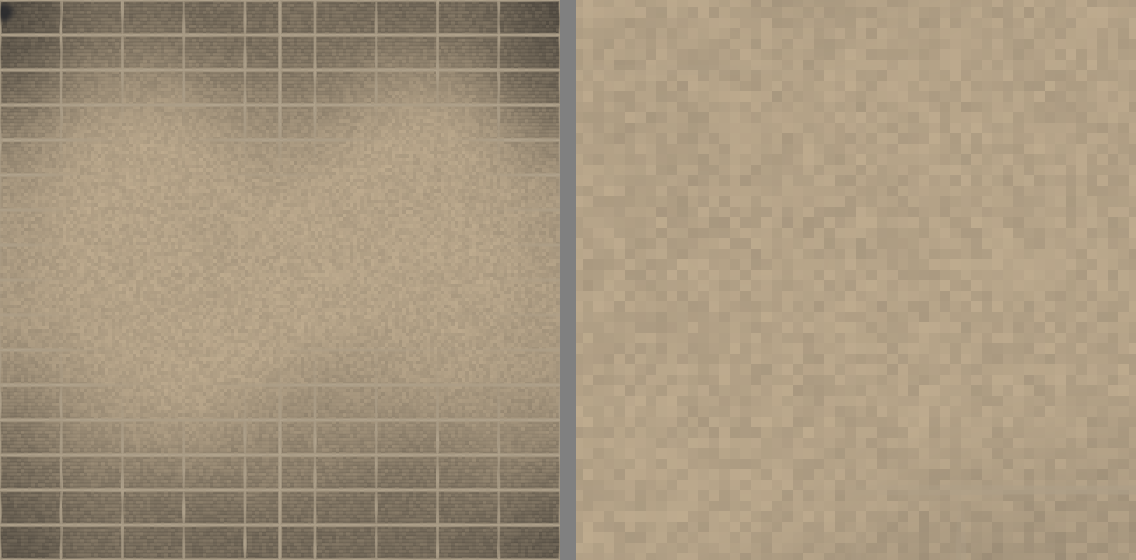
Left: the whole. Right: its middle third, enlarged.
This texture is drawn by a Shadertoy shader. Its source:

```glsl
// Draws a mirrored grid of dark wall tiles, buried under grainy tan dust across the middle.

const float TAU = 6.2831853;
const float ROWS = 16.0;          // tile rows down the canvas
const float GRAINS = 160.0;       // square dust grains across the canvas
const float HALF_TILE = 0.0625;   // width of the short tile beside the seam
const float TILE_WIDTH = 0.1094;  // width of every other tile

const vec3 DUST = vec3(0.705, 0.635, 0.530);
const vec3 TILE = vec3(0.365, 0.335, 0.290);
const vec3 GROUT = vec3(0.685, 0.632, 0.545);
const vec3 STAIN = vec3(0.150, 0.155, 0.170);

float hash(vec2 p) {
    vec3 q = fract(vec3(p.xyx) * 0.1031);
    q += dot(q, q.yzx + 33.33);
    return fract((q.x + q.y) * q.z);
}

// Distance to the nearest integer.
float toInteger(float x) {
    return abs(x - floor(x + 0.5));
}

// Antialiased stroke from a distance and a half width.
float stroke(float dist, float halfWidth, float blur) {
    return 1.0 - smoothstep(halfWidth - blur, halfWidth + blur, dist);
}

// Slow irregular wave in -1..1.
float waves(vec2 p) {
    return (sin(p.x + 1.7 * sin(p.y * 0.8)) + sin(p.y * 1.3 + 1.4 * sin(p.x * 0.7 + 2.0))) * 0.5;
}

// Cellular grain in -0.5..0.5: single cells mixed with wide ones.
float grain(vec2 uv) {
    float fine = hash(floor(uv * GRAINS));
    float wide = hash(floor(uv * GRAINS * vec2(0.5, 1.0)) + 311.0);
    return mix(fine, wide, 0.25) - 0.5;
}

// 1 at a border, easing to 0 at the given reach.
float fadeFrom(float dist, float reach) {
    float t = clamp(1.0 - dist / reach, 0.0, 1.0);
    return mix(t, smoothstep(0.0, 1.0, t), 0.6);
}

// How far the dust has been cleared off the tiles.
float exposure(vec2 uv) {
    float topReach = 0.32 + 0.06 * cos(2.0 * TAU * uv.x);
    float bottomReach = 0.40 + 0.06 * cos(1.5 * TAU * uv.x);
    float top = fadeFrom(1.0 - uv.y, topReach);
    float bottom = fadeFrom(uv.y, bottomReach);
    float side = fadeFrom(min(uv.x, 1.0 - uv.x), 0.17);
    float e = 0.66 * top + 0.68 * bottom;
    e += side * (0.12 + 0.28 * top + 0.08 * bottom);
    return e + 0.03 * waves(uv * 17.0);
}

// Vertical joints mirrored about the central seam, worn to uneven widths.
float verticalJoints(vec2 uv, float blur) {
    float fromSeam = abs(uv.x - 0.5);
    float column = (fromSeam - HALF_TILE) / TILE_WIDTH;
    float dist = fromSeam < HALF_TILE * 0.5 ? 1.0 : toInteger(column) * TILE_WIDTH;
    float wear = waves(vec2(uv.y * 95.0, floor(uv.x * 9.0) * 2.3));
    float joints = stroke(dist, 0.0023 + 0.0007 * wear, blur);
    return max(joints * (0.82 + 0.18 * wear), stroke(fromSeam, 0.0030, blur));
}

float horizontalJoints(vec2 uv, float blur) {
    float wear = waves(vec2(uv.x * 40.0, floor(uv.y * ROWS + 0.5) * 2.1));
    return stroke(toInteger(uv.y * ROWS) / ROWS, 0.0028 + 0.0003 * wear, blur);
}

void mainImage(out vec4 fragColor, in vec2 fragCoord) {
    vec2 uv = fragCoord / iResolution.xy;
    float blur = 0.8 / min(iResolution.x, iResolution.y);
    float cleared = exposure(uv);
    float speck = grain(uv);

    // Tile faces: dust, grain and fine horizontal ribs
    float dirt = max(cleared, 0.0) + 0.27 * speck;
    vec3 color = mix(DUST, TILE, clamp(dirt, -0.12, 1.08));
    float ribs = 0.5 + 0.5 * cos(TAU * GRAINS * uv.y);
    color *= 1.0 - 0.10 * ribs * smoothstep(0.10, 0.6, cleared);

    // Dark stain in the upper left corner
    float stain = 1.0 - smoothstep(0.006, 0.024, length(uv - vec2(0.007, 0.978)));
    color = mix(color, STAIN, 0.85 * stain);

    // Joints, showing only where the dust is thin
    float across = horizontalJoints(uv, blur) * smoothstep(-0.02, 0.22, cleared);
    float down = verticalJoints(uv, blur) * smoothstep(0.02, 0.32, cleared);
    vec3 jointColor = GROUT * (1.0 + 0.08 * speck);
    color = mix(color, jointColor, 0.92 * max(across, down));

    fragColor = vec4(color, 1.0);
}
```
